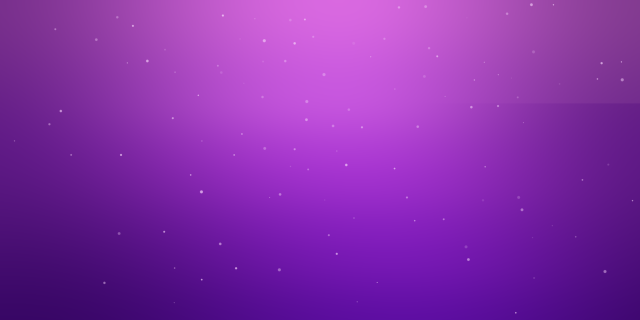
A WebGL 2 fragment shader for this background:

```glsl
#version 300 es
precision highp float;
// Violet spotlight gradient with darker sides, a faint haze seam and scattered pale dust.

uniform vec2 u_resolution;
out vec4 fragColor;

// Colours along the bright central axis, bottom to top
const vec3 CORE_BOTTOM = vec3(0.36, 0.05, 0.63);
const vec3 CORE_LOW    = vec3(0.50, 0.11, 0.73);
const vec3 CORE_MIDDLE = vec3(0.66, 0.21, 0.82);
const vec3 CORE_HIGH   = vec3(0.78, 0.34, 0.87);
const vec3 CORE_TOP    = vec3(0.85, 0.41, 0.88);

// Colours along the dim sides
const vec3 SIDE_BOTTOM = vec3(0.21, 0.02, 0.39);
const vec3 SIDE_MIDDLE = vec3(0.37, 0.10, 0.52);
const vec3 SIDE_TOP    = vec3(0.46, 0.18, 0.54);

// Spotlight: axis position at the bottom and top, reach to the left and right
const float AXIS_BOTTOM = 0.63;
const float AXIS_TOP    = 0.53;
const float REACH_LEFT  = 0.60;
const float REACH_RIGHT = 0.52;

// Haze band above a soft-edged seam on the right
const float SEAM_HEIGHT = 0.677;
const vec3  HAZE        = vec3(0.045, 0.045, 0.02);

// Dust: cells per canvas height, radii in canvas heights, opacity range
const float DUST_CELLS   = 14.0;
const float DUST_SMALL   = 0.0018;
const float DUST_LARGE   = 0.0056;
const float DUST_FAINT   = 0.12;
const float DUST_BRIGHT  = 0.78;
const vec3  DUST_COLOR   = vec3(0.96, 0.81, 0.98);

vec3 hash3(vec2 cell) {
    vec3 p = fract(cell.xyx * vec3(0.1031, 0.1030, 0.0973));
    p += dot(p, p.yxz + 33.33);
    return fract((p.xxy + p.yzz) * p.zyx);
}

vec3 coreColor(float y) {
    vec3 c = mix(CORE_BOTTOM, CORE_LOW, smoothstep(-0.05, 0.28, y));
    c = mix(c, CORE_MIDDLE, smoothstep(0.20, 0.52, y));
    c = mix(c, CORE_HIGH, smoothstep(0.44, 0.72, y));
    return mix(c, CORE_TOP, smoothstep(0.68, 1.0, y));
}

vec3 sideColor(float y) {
    vec3 c = mix(SIDE_BOTTOM, SIDE_MIDDLE, smoothstep(-0.1, 0.6, y));
    return mix(c, SIDE_TOP, smoothstep(0.5, 1.0, y));
}

float spotlight(vec2 uv) {
    float offset = uv.x - mix(AXIS_BOTTOM, AXIS_TOP, smoothstep(0.0, 0.7, uv.y));
    float reach = offset < 0.0 ? REACH_LEFT : REACH_RIGHT;
    float d = min(abs(offset) / reach, 1.0);
    return 0.5 + 0.5 * cos(3.14159 * d);
}

// One possible dot per cell, more often near the middle and the top
float dust(vec2 p, float aspect, float pixel) {
    vec2 cell = floor(p * DUST_CELLS);
    vec3 place = hash3(cell + 17.0);
    vec3 look = hash3(cell + 71.0);
    vec2 center = (cell + mix(vec2(0.1), vec2(0.9), place.xy)) / DUST_CELLS;

    float across = (center.x / aspect - 0.46) / 0.24;
    float density = 0.14 + 0.32 * exp(-across * across);
    density *= mix(0.55, 1.35, smoothstep(0.0, 0.9, center.y));

    float radius = mix(DUST_SMALL, DUST_LARGE, look.x);
    float alpha = mix(DUST_FAINT, DUST_BRIGHT, look.y);
    float disc = 1.0 - smoothstep(radius - pixel, radius + 0.5 * pixel, length(p - center));
    return disc * alpha * step(place.z, density);
}

void main() {
    vec2 uv = gl_FragCoord.xy / u_resolution;
    float aspect = u_resolution.x / u_resolution.y;
    float pixel = 1.0 / u_resolution.y;

    // Spotlit background
    vec3 color = mix(sideColor(uv.y), coreColor(uv.y), spotlight(uv));

    // Haze above the seam
    float aboveSeam = smoothstep(-pixel, pixel, uv.y - SEAM_HEIGHT);
    color += HAZE * aboveSeam * smoothstep(0.62, 1.0, uv.x);

    // Dust
    color = mix(color, DUST_COLOR, dust(uv * vec2(aspect, 1.0), aspect, pixel));
    fragColor = vec4(color, 1.0);
}
```
